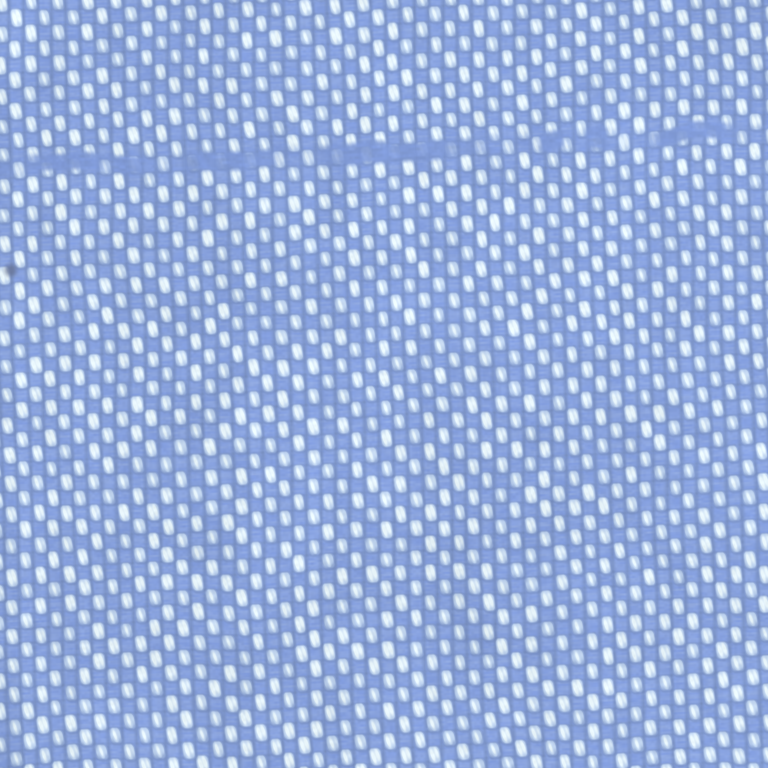
This texture is drawn by a Shadertoy shader. Its source:

```glsl
const vec2 THREADS = vec2(53.0, 51.0);      // warp columns, weft rows
const vec2 WEAVE_OFFSET = vec2(0.46, 0.18);
const vec2 SKEW = vec2(0.018, -0.045);      // column lean, row tilt
const float SLUB_ROW = 39.7;

const vec3 SHADOW = vec3(0.47, 0.56, 0.75);
const vec3 WEFT_BLUE = vec3(0.51, 0.615, 0.87);
const vec3 WEFT_LIGHT = vec3(0.61, 0.70, 0.885);
const vec3 WARP_EDGE = vec3(0.60, 0.69, 0.85);
const vec3 WARP_BODY = vec3(0.75, 0.83, 0.935);
const vec3 WARP_SHINE = vec3(0.92, 0.97, 0.99);
const vec3 SPECK = vec3(0.40, 0.45, 0.58);

float hash(vec2 p) {
    return fract(sin(dot(p, vec2(127.1, 311.7))) * 43758.5453);
}

float noise(vec2 p) {
    vec2 cell = floor(p);
    vec2 f = fract(p);
    f = f * f * (3.0 - 2.0 * f);
    float low = mix(hash(cell), hash(cell + vec2(1.0, 0.0)), f.x);
    float high = mix(hash(cell + vec2(0.0, 1.0)), hash(cell + vec2(1.0, 1.0)), f.x);
    return mix(low, high, f.y);
}

float roundedBox(vec2 p, vec2 halfSize, float radius) {
    vec2 q = abs(p) - halfSize + radius;
    return length(max(q, 0.0)) + min(max(q.x, q.y), 0.0) - radius;
}

// Skewed thread coordinates with a gentle wobble
vec2 weaveCoords(vec2 uv) {
    vec2 skewed = uv + SKEW * uv.yx;
    vec2 wobble = vec2(noise(uv * 9.0), noise(uv * 9.0 + 37.0)) - 0.5;
    return skewed * THREADS - WEAVE_OFFSET + 0.3 * wobble;
}

// Blue crosswise yarn, darker where it dips under its neighbours
vec3 weftColor(vec2 weave) {
    vec2 d = abs(fract(weave) - 0.5);
    float fibre = noise(weave * vec2(1.5, 7.0));
    vec3 color = mix(WEFT_BLUE, WEFT_LIGHT, 0.65 * fibre * (1.0 - d.y));
    float dip = smoothstep(0.22, 0.52, d.x) * 0.65 + smoothstep(0.34, 0.5, d.y) * 0.25;
    return mix(color, SHADOW, dip);
}

// Pale lengthwise yarn with slanted, shiny strands
vec3 warpColor(vec2 d, vec2 halfSize, float seed) {
    vec2 q = d / halfSize;
    float dome = clamp(1.0 - 0.75 * q.x * q.x - 0.65 * q.y * q.y, 0.0, 1.0);
    float strands = 0.5 + 0.5 * cos(15.0 * (d.x + 0.22 * d.y) + 3.0 * seed);
    float light = dome * (0.72 + 0.38 * strands) + 0.10 * q.y + 0.32 * (seed - 0.5);
    vec3 color = mix(WARP_EDGE, WARP_BODY, smoothstep(0.0, 0.55, light));
    return mix(color, WARP_SHINE, smoothstep(0.45, 1.0, light));
}

// Lay the nearby warp floats over the weft
vec3 weaveColor(vec2 weave, float edgeWidth) {
    vec3 color = weftColor(weave);
    vec2 base = floor(weave);
    for (int y = -1; y <= 1; y++) {
        for (int x = -1; x <= 1; x++) {
            vec2 id = base + vec2(x, y);
            if (mod(id.x + id.y, 2.0) > 0.5) continue;
            float seed = hash(id);
            vec2 jitter = (vec2(hash(id + 11.0), hash(id + 23.0)) - 0.5) * 0.12;
            vec2 d = weave - id - 0.5 - jitter;
            d.x += 0.13 * d.y;
            vec2 halfSize = vec2(0.40 + 0.07 * (hash(id + 5.0) - 0.5), 0.53 + 0.10 * (seed - 0.5));
            float dist = roundedBox(d, halfSize, 0.26);
            float shade = 1.0 - smoothstep(0.0, 0.2, roundedBox(d + vec2(-0.05, 0.06), halfSize, 0.26));
            color = mix(color, SHADOW, 0.5 * shade);
            float cover = 1.0 - smoothstep(-edgeWidth, edgeWidth, dist);
            color = mix(color, warpColor(d, halfSize, seed), cover);
        }
    }
    return color;
}

// Patchy thick yarn that hides the floats along one row
vec3 addSlub(vec3 color, vec2 weave) {
    float bend = 0.7 * (noise(vec2(weave.x * 0.35, 4.0)) - 0.5);
    float thickness = 0.45 + 0.35 * noise(vec2(weave.x * 0.5, 9.0));
    float band = 1.0 - smoothstep(thickness * 0.6, thickness + 0.25, abs(weave.y - SLUB_ROW - bend));
    float patchy = smoothstep(0.22, 0.65, noise(vec2(weave.x * 0.65, 17.0)));
    float fibre = noise(vec2(weave.x * 1.8 + weave.y, weave.y * 5.0));
    vec3 yarn = mix(SHADOW, WEFT_BLUE, 0.45 + 0.6 * fibre);
    return mix(color, yarn, band * (0.15 + 0.75 * patchy));
}

void mainImage(out vec4 fragColor, in vec2 fragCoord) {
    vec2 uv = fragCoord / iResolution.xy;
    vec2 weave = weaveCoords(uv);
    float pixel = THREADS.x / iResolution.x;
    vec3 color = addSlub(weaveColor(weave, max(0.10, pixel)), weave);

    // Uneven tone across the cloth and from yarn to yarn
    float tone = 0.035 * (noise(uv * 5.0 + 3.0) - 0.5) + 0.03 * (noise(weave * 0.6) - 0.5);
    tone += 0.02 * (hash(vec2(floor(weave.x), 71.0)) - 0.5);
    color *= 1.0 + tone + 0.04 * (noise(weave * 5.0) - 0.5);

    // Small grey speck at the left edge
    float speck = 1.0 - smoothstep(0.002, 0.013, length(uv - vec2(0.014, 0.648)));
    color = mix(color, SPECK, 0.75 * speck);
    fragColor = vec4(clamp(color, 0.0, 1.0), 1.0);
}
```
